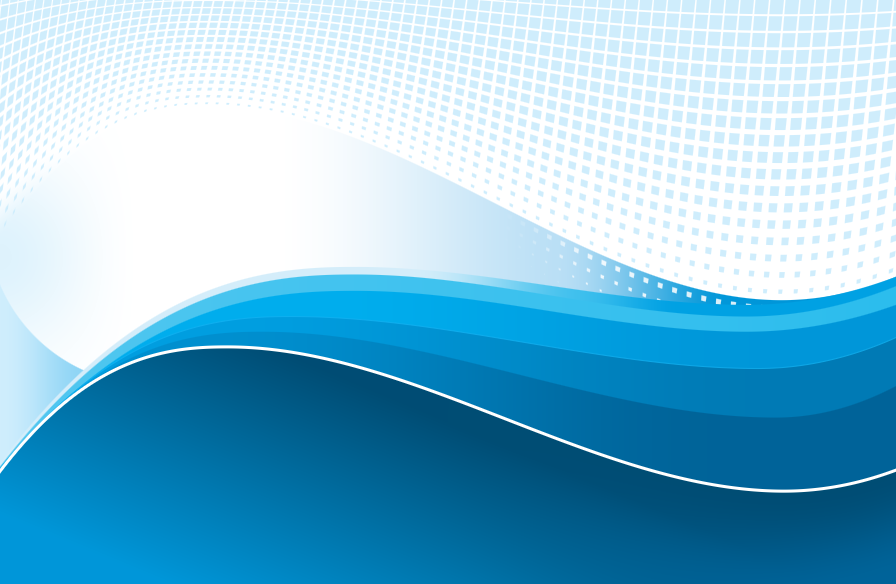
A Shadertoy shader for this background:

```glsl
// Layered blue waves under a curved halftone mesh, with a pale disc at the left.
#define MESH_ROWS 20.0
#define MESH_COLUMNS 118.0
#define MESH_SPREAD 0.87
#define MESH_TOP 1.06
#define LINE_HALF_WIDTH 0.0026
#define GLINT_HALF_WIDTH 0.0009
#define DISC_CENTER vec2(0.259, 0.622)
#define DISC_RADIUS 0.281

const vec3 WHITE = vec3(1.0);
const vec3 PALE_BLUE = vec3(0.81, 0.93, 0.99);
const vec3 SKY = vec3(0.24, 0.75, 0.93);
const vec3 BRIGHT_BLUE = vec3(0.0, 0.68, 0.93);
const vec3 MID_BLUE = vec3(0.0, 0.59, 0.85);
const vec3 DEEP_BLUE = vec3(0.0, 0.48, 0.71);
const vec3 DARK_BLUE = vec3(0.0, 0.39, 0.60);
const vec3 NAVY = vec3(0.0, 0.30, 0.455);

// Height of a wave that climbs to a crest, dips to a trough and rises again.
float wave(float x, float startY, vec2 crest, vec2 trough, float endY) {
    if (x < crest.x)
        return mix(crest.y, startY, pow(clamp(1.0 - x / crest.x, 0.0, 1.0), 2.4));
    if (x < trough.x)
        return mix(crest.y, trough.y, smoothstep(crest.x, trough.x, x));
    float t = (x - trough.x) / (1.0 - trough.x);
    return mix(trough.y, endY, t * t);
}

// Antialiased coverage of the region where d is positive.
float cover(float d) {
    return clamp(0.5 + d / max(fwidth(d), 1e-5), 0.0, 1.0);
}

// Antialiased stroke along d = 0, its width given in canvas heights.
float stroke(float d, float halfWidth) {
    float slope = length(vec2(dFdx(d), dFdy(d)));
    float pixels = abs(d) / max(slope, 1e-6);
    return clamp(0.5 + halfWidth * iResolution.y - pixels, 0.0, 1.0);
}

// Rectangular mesh cells; size is the filled fraction of each cell.
float meshCells(vec2 grid, float size) {
    vec2 soft = max(fwidth(grid), vec2(1e-4));
    vec2 inside = 0.5 * size - abs(fract(grid) - 0.5);
    vec2 mask = clamp(0.5 + inside / soft, 0.0, 1.0);
    return mask.x * mask.y;
}

vec3 upperBackdrop(vec2 p, float aspect) {
    // Panel fading from white to blue
    vec3 color = mix(WHITE, vec3(0.72, 0.87, 0.96), smoothstep(0.30, 0.66, p.x));
    color = mix(color, MID_BLUE, smoothstep(0.62, 0.82, p.x));

    // Disc tint and the blue corner outside it
    float tint = smoothstep(0.16, 0.0, p.x) * exp(-pow((p.y - 0.56) / 0.16, 2.0));
    color = mix(color, vec3(0.87, 0.95, 0.99), tint);
    float outside = cover(length(vec2(p.x * aspect, p.y) - DISC_CENTER) - DISC_RADIUS);
    outside *= step(p.x, 0.2) * step(p.y, 0.6);
    vec3 corner = mix(PALE_BLUE, vec3(0.55, 0.83, 0.96), smoothstep(0.0, 0.1, p.x));
    color = mix(color, corner, outside);

    // White sheet with cells that grow away from its lower edge
    float edge = wave(p.x, 0.592, vec2(0.234, 0.817), vec2(0.872, 0.486), 0.526);
    float height = (p.y - edge) / (MESH_TOP - edge);
    float leanX = p.x - 0.035 * height;
    vec2 grid = vec2(MESH_COLUMNS * log(1.0 + MESH_SPREAD * leanX), MESH_ROWS * height);
    float size = 0.15 + 0.80 * pow(max(height, 0.0), 0.55);
    float cells = meshCells(grid, size);
    float specks = meshCells(grid, 0.38 * clamp(1.0 + height / 0.2, 0.0, 1.0));
    specks *= smoothstep(0.55, 0.68, p.x) * step(-0.2, height);
    color = mix(color, WHITE, specks * 0.85);
    float sheet = cover(p.y - edge) * smoothstep(0.0, 0.2, p.x + max(height, 0.0));
    color = mix(color, WHITE, sheet);
    return mix(color, PALE_BLUE, cells * cover(p.y - edge));
}

void mainImage(out vec4 fragColor, in vec2 fragCoord) {
    vec2 p = fragCoord / iResolution.xy;
    float x = p.x;
    vec3 color = upperBackdrop(p, iResolution.x / iResolution.y);

    // Depth below each wave, from the top rim to the front body
    float rim = wave(x, 0.207, vec2(0.397, 0.543), vec2(0.833, 0.478), 0.526) - p.y;
    float light = wave(x, 0.201, vec2(0.397, 0.530), vec2(0.833, 0.458), 0.510) - p.y;
    float bright = wave(x, 0.199, vec2(0.397, 0.502), vec2(0.833, 0.432), 0.478) - p.y;
    float middle = wave(x, 0.197, vec2(0.326, 0.458), vec2(0.846, 0.369), 0.422) - p.y;
    float deep = wave(x, 0.195, vec2(0.293, 0.432), vec2(0.866, 0.285), 0.339) - p.y;
    float front = wave(x, 0.193, vec2(0.254, 0.406), vec2(0.875, 0.159), 0.195) - p.y;

    // Bands, each with its own horizontal gradient
    vec3 rimColor = mix(vec3(0.83, 0.93, 0.98), SKY, smoothstep(0.46, 0.66, x));
    rimColor = mix(rimColor, vec3(0.0, 0.63, 0.89), smoothstep(0.64, 0.76, x));
    color = mix(color, rimColor, cover(rim));
    color = mix(color, mix(vec3(0.32, 0.78, 0.94), vec3(0.17, 0.74, 0.93), x), cover(light));
    color = mix(color, mix(BRIGHT_BLUE, MID_BLUE, smoothstep(0.35, 0.85, x)), cover(bright));
    color = mix(color, mix(vec3(0.0, 0.62, 0.88), DEEP_BLUE, smoothstep(0.25, 0.85, x)), cover(middle));
    color = mix(color, vec3(0.08, 0.70, 0.95), 0.7 * stroke(middle, GLINT_HALF_WIDTH));
    color = mix(color, mix(vec3(0.0, 0.56, 0.81), DARK_BLUE, smoothstep(0.25, 0.80, x)), cover(deep));

    // Front body: diagonal shade, lifted again at the lower right
    float shade = clamp(1.34 * x + 2.1 * p.y - 0.25, 0.0, 1.0);
    vec3 body = mix(MID_BLUE, NAVY, shade);
    float lift = smoothstep(0.0, 0.18, front) * smoothstep(0.5, 0.95, x);
    body = mix(body, DARK_BLUE, lift);
    color = mix(color, body, cover(front));
    color = mix(color, WHITE, stroke(front, LINE_HALF_WIDTH));

    fragColor = vec4(color, 1.0);
}
```
